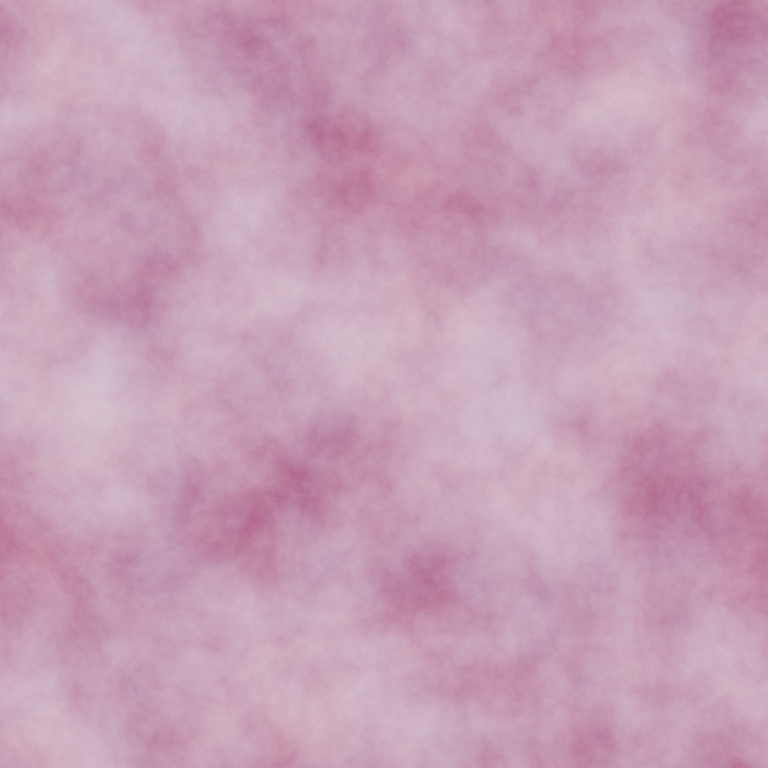
Reproduce this texture procedurally as a three.js fragment shader.

```glsl
// Soft mottled rose and mauve clouds, like dyed paper or sponged plaster.
// Tiling gradient noise is summed over octaves and mapped to a colour ramp;
// a faint tint shifts the hue and thin creases add fibrous detail.

#define DEEP_ROSE vec3(0.717, 0.468, 0.599)
#define PALE_MAUVE vec3(0.850, 0.792, 0.834)
#define TINT_SHIFT vec3(0.017, 0.000, -0.012)
#define CLOUD_CELLS 4.0
#define CLOUD_GAIN 0.63
#define CLOUD_CONTRAST 0.57
#define DARK_SKEW 0.60
#define TINT_CELLS 6.0
#define WARP_AMOUNT 0.012
#define CREASE_CELLS 20.0
#define CREASE_DEPTH 0.050

varying vec2 vUv;

vec2 hash22(vec2 p) {
  vec3 q = fract(p.xyx * vec3(0.1031, 0.1030, 0.0973));
  q += dot(q, q.yzx + 33.33);
  return fract((q.xx + q.yz) * q.zy);
}

// Unit gradient at a lattice corner, wrapped so that the canvas tiles
vec2 cornerGradient(vec2 cell, float period, float seed) {
  return normalize(hash22(mod(cell, period) + seed * 17.0) - 0.4999);
}

float gradientNoise(vec2 uv, float period, float seed) {
  vec2 p = uv * period + hash22(vec2(seed, seed + 7.0));
  vec2 cell = floor(p);
  vec2 f = p - cell;
  vec2 w = f * f * f * (f * (f * 6.0 - 15.0) + 10.0);
  vec2 e = vec2(1.0, 0.0);
  float a = dot(cornerGradient(cell, period, seed), f);
  float b = dot(cornerGradient(cell + e.xy, period, seed), f - e.xy);
  float c = dot(cornerGradient(cell + e.yx, period, seed), f - e.yx);
  float d = dot(cornerGradient(cell + e.xx, period, seed), f - e.xx);
  return mix(mix(a, b, w.x), mix(c, d, w.x), w.y);
}

float cloudNoise(vec2 uv, float cells, float seed) {
  float sum = 0.0;
  float amplitude = 1.0;
  for (int i = 0; i < 7; i++) {
    sum += amplitude * gradientNoise(uv, cells, seed + float(i));
    amplitude *= CLOUD_GAIN;
    cells *= 2.0;
  }
  return sum;
}

// Thin soft lines along the zero crossings of two noise layers
float creases(vec2 uv) {
  float sum = 0.0;
  float cells = CREASE_CELLS;
  for (int i = 0; i < 2; i++) {
    float n = abs(gradientNoise(uv, cells, 50.0 + float(i)));
    sum += 0.5 - 0.5 * smoothstep(0.0, 0.16, n);
    cells *= 2.0;
  }
  return sum;
}

void main() {
  // Bend the canvas slightly to break up round blobs
  vec2 warp = vec2(gradientNoise(vUv, 9.0, 31.0), gradientNoise(vUv, 9.0, 37.0));
  vec2 uv = vUv + WARP_AMOUNT * warp;

  // Cloud tone, with a longer tail towards the dark patches
  float swing = CLOUD_CONTRAST * cloudNoise(uv, CLOUD_CELLS, 3.0);
  float tone = 0.49 + swing - DARK_SKEW * (swing * swing - 0.022);
  tone -= CREASE_DEPTH * (creases(uv) - 0.3);

  // Colour ramp and faint warm or cool tint
  vec3 color = mix(DEEP_ROSE, PALE_MAUVE, clamp(tone, -0.35, 1.0));
  color += TINT_SHIFT * cloudNoise(uv, TINT_CELLS, 71.0);
  gl_FragColor = vec4(color, 1.0);
}
```
